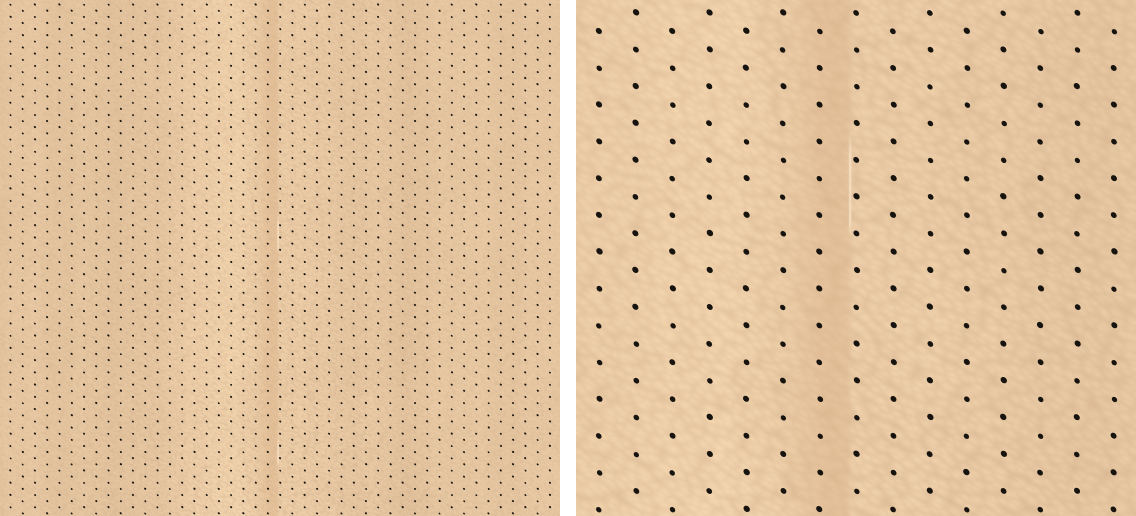
Left, the full canvas; right, a detail of the centre.
A Shadertoy shader for this texture:

```glsl
// Pale tan leather with fine slanted grain, vertical shading and staggered perforations.
#define ROWS 42.09           // holes per canvas height, in each column
#define FIRST_HOLE vec2(0.0203, 0.9910)
#define HOLE_RADIUS 0.078    // in units of the hole spacing
#define GRAIN_SCALE 175.0    // leather cells per canvas height
#define GRAIN_DEPTH 0.95
#define GRAIN_TILT -0.55     // radians
#define LIGHT_TAN vec3(0.925, 0.805, 0.655)
#define DARK_TAN vec3(0.855, 0.725, 0.580)
#define SEAM_TAN vec3(0.865, 0.710, 0.550)
#define HOLE_COLOR vec3(0.09, 0.075, 0.06)
#define SCRATCH_COLOR vec3(0.97, 0.89, 0.78)

vec2 hash2(vec2 p) {
    vec3 q = fract(p.xyx * vec3(0.1031, 0.1030, 0.0973));
    q += dot(q, q.yzx + 33.33);
    return fract((q.xx + q.yz) * q.zy);
}

// Distance to the nearest scattered cell centre
float cellular(vec2 p) {
    vec2 cell = floor(p), f = fract(p);
    float nearest = 8.0;
    for (int y = -1; y <= 1; y++)
    for (int x = -1; x <= 1; x++) {
        vec2 o = vec2(x, y);
        vec2 d = o + hash2(cell + o) - f;
        nearest = min(nearest, dot(d, d));
    }
    return sqrt(nearest);
}

// Slow organic variation, about -1 to 1
float layeredSines(vec2 p) {
    float sum = 0.0, amp = 0.5;
    for (int i = 0; i < 4; i++) {
        sum += amp * sin(p.x + 1.7 * sin(p.y)) * cos(p.y * 0.8 + float(i));
        p = mat2(1.5, 1.1, -1.1, 1.5) * p + 2.3;
        amp *= 0.6;
    }
    return sum;
}

float band(float x, float center, float width) {
    float t = (x - center) / width;
    return exp(-t * t);
}

// Elongated pebbles, slanting down to the right
float leatherGrain(vec2 p) {
    float c = cos(GRAIN_TILT), s = sin(GRAIN_TILT);
    vec2 q = mat2(c, -s, s, c) * p;
    q += 0.003 * vec2(layeredSines(p * 25.0), layeredSines(p * 25.0 + 9.0));
    float fine = cellular(q * GRAIN_SCALE * vec2(0.65, 1.25));
    float coarse = cellular(q * GRAIN_SCALE * vec2(0.28, 0.6) + 40.0);
    return 0.7 * (fine - 0.48) + 0.3 * (coarse - 0.48);
}

// Broad vertical light and shade; higher is darker
float verticalTone(float u) {
    float tone = 0.42;
    tone += 0.24 * band(u, 0.22, 0.085) + 0.12 * band(u, 0.10, 0.03);
    tone -= 0.34 * band(u, 0.40, 0.065);
    tone -= 0.12 * band(u, 0.54, 0.03);
    tone += 0.24 * band(u, 0.73, 0.045) + 0.10 * band(u, 0.62, 0.03);
    tone += 0.12 * band(u, 0.91, 0.05) + 0.15 * band(u, 0.0, 0.012);
    return tone + 0.035 * sin(u * 71.0) + 0.025 * sin(u * 157.0 + 1.0);
}

// Staggered columns of small, slightly uneven oval holes
float perforations(vec2 p, float pixel) {
    vec2 g = (p - FIRST_HOLE) * ROWS;
    float column = floor(g.x + 0.5);
    g.y += 0.5 * mod(column, 2.0);
    vec2 id = vec2(column, floor(g.y + 0.5));
    vec2 rnd = hash2(id + 71.0);
    vec2 d = g - id - 0.03 * (rnd - 0.5);
    d = vec2(d.x + d.y, d.x - d.y) * 0.7071;
    float dist = length(d * vec2(1.12, 0.9)) - HOLE_RADIUS * (0.9 + 0.2 * rnd.y);
    float soft = 0.65 * pixel * ROWS;
    return 1.0 - smoothstep(-soft, soft, dist);
}

// Thin upright scratch between two heights
float scratch(vec2 uv, float low, float high, float pixel) {
    float ends = smoothstep(low, low + 0.01, uv.y) * (1.0 - smoothstep(high - 0.02, high, uv.y));
    float x = abs(uv.x - 0.4965);
    return ends * (1.0 - smoothstep(0.0005, 0.0005 + pixel, x));
}

void mainImage(out vec4 fragColor, in vec2 fragCoord) {
    vec2 uv = fragCoord / iResolution.xy;
    vec2 p = fragCoord / iResolution.y;
    float pixel = 1.0 / iResolution.y;

    // Leather surface, grain strongest around the middle and the lower edge
    float relief = 0.6 + 0.5 * band(uv.x, 0.48, 0.24) + 0.2 * (1.0 - uv.y);
    float tone = verticalTone(uv.x + 0.004 * sin(uv.y * 7.0));
    tone += 0.10 * layeredSines(p * vec2(9.0, 14.0));
    tone += GRAIN_DEPTH * relief * leatherGrain(p);
    vec3 color = mix(LIGHT_TAN, DARK_TAN, tone);

    // Warm streak that stops sharply at the centre line
    float seam = band(uv.x, 0.487, 0.022) * (1.0 - smoothstep(0.494, 0.499, uv.x));
    color = mix(color, SEAM_TAN, 0.5 * seam);

    // Wear and holes
    float worn = scratch(uv, 0.513, 0.585, pixel) + scratch(uv, 0.095, 0.155, pixel);
    color = mix(color, SCRATCH_COLOR, 0.7 * worn);
    color = mix(color, HOLE_COLOR, perforations(p, pixel));
    fragColor = vec4(color, 1.0);
}
```
